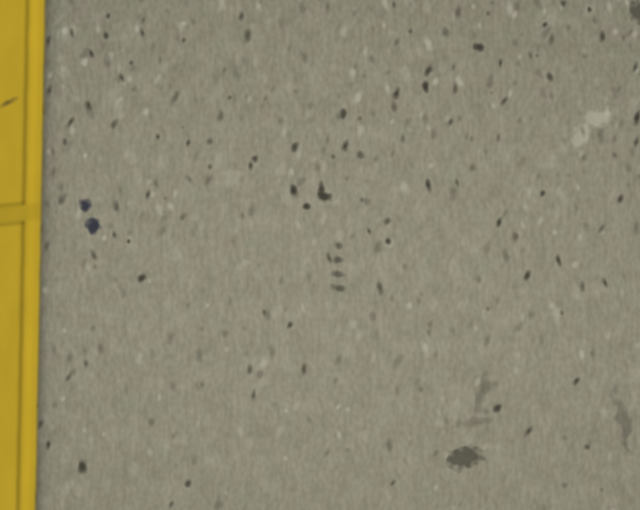
Reproduce this texture procedurally as a Shadertoy shader.

```glsl
#define STONE vec3(0.551, 0.536, 0.463)
#define YELLOW vec3(0.705, 0.595, 0.165)
#define DARK_GRIT vec3(0.23, 0.22, 0.19)
#define PALE_GRIT vec3(0.70, 0.69, 0.62)
#define BLUE_GRIT vec3(0.17, 0.18, 0.23)
#define JOINT_Y 0.586
#define GRAIN 0.034
#define MOTTLE 0.045
#define SOFTNESS 0.0030

vec2 hash2(vec2 p) {
    vec3 q = fract(p.xyx * vec3(0.1031, 0.1030, 0.0973));
    q += dot(q, q.yzx + 33.33);
    return fract((q.xx + q.yz) * q.zy);
}

float gradientDot(vec2 cell, vec2 offset) {
    float a = 6.2832 * hash2(cell).x;
    return dot(vec2(cos(a), sin(a)), offset);
}

float noise(vec2 p) {
    vec2 i = floor(p), f = p - i, e = vec2(1.0, 0.0);
    vec2 u = f * f * f * (f * (f * 6.0 - 15.0) + 10.0);
    float low = mix(gradientDot(i, f), gradientDot(i + e, f - e), u.x);
    float high = mix(gradientDot(i + e.yx, f - e.yx), gradientDot(i + 1.0, f - 1.0), u.x);
    return mix(low, high, u.y);
}

float fbm(vec2 p) {
    float sum = 0.0;
    for (float gain = 0.6; gain > 0.07; gain *= 0.5) {
        sum += gain * noise(p);
        p = mat2(1.6, 1.2, -1.2, 1.6) * p + 17.3;
    }
    return sum;
}

// Coverage of a soft, ragged ellipse
float blob(vec2 p, vec2 centre, vec2 radii, float angle) {
    vec2 d = p - centre;
    float c = cos(angle), s = sin(angle);
    d = vec2(c * d.x + s * d.y, c * d.y - s * d.x);
    float size = min(radii.x, radii.y);
    float dist = (length(d / radii) - 1.0) * size + 0.6 * size * noise(p * 75.0);
    float soft = SOFTNESS + 0.15 * size + 0.5 / iResolution.y;
    return 1.0 - smoothstep(-soft, soft, dist);
}

// One jittered chip per grid cell; topBias thickens them upwards
float chips(vec2 p, float cells, float density, float topBias, float size, float seed) {
    vec2 home = floor(p * cells);
    float cover = 0.0;
    for (int k = 0; k < 9; k++) {
        vec2 cell = home + vec2(k % 3 - 1, k / 3 - 1);
        vec2 place = hash2(cell + seed), kind = hash2(cell + seed + 71.0);
        vec2 centre = (cell + place) / cells;
        float chance = density * mix(1.0, 2.0 * smoothstep(0.0, 1.0, centre.y), topBias);
        chance *= 1.0 + 1.6 * noise(centre * 5.0 + seed);
        if (kind.x > chance) continue;
        float r = size * mix(0.55, 1.25, kind.y * kind.y);
        vec2 radii = r * vec2(0.8, mix(0.8, 1.8, place.x));
        float strength = mix(0.4, 1.0, fract(kind.y * 7.3));
        cover = max(cover, strength * blob(p, centre, radii, (place.y - 0.6) * 1.2));
    }
    return cover;
}

vec3 concrete(vec2 p) {
    // Broad light, mottling and upright grain
    vec2 fromCentre = (p - vec2(0.66, 0.40)) * vec2(0.65, 0.90);
    vec3 col = STONE * (1.025 - 0.20 * dot(fromCentre, fromCentre));
    col += MOTTLE * fbm(p * vec2(26.0, 17.0)) + GRAIN * noise(p * vec2(100.0, 36.0));
    col += GRAIN * noise(p * vec2(125.0, 85.0) + 9.0);
    col += vec3(0.022, -0.006, 0.006) * fbm(p * 22.0 + 40.0);
    // Scattered aggregate
    col = mix(col, PALE_GRIT, 0.28 * chips(p, 21.0, 0.36, 0.2, 0.0110, 11.0));
    col = mix(col, PALE_GRIT, 0.72 * chips(p, 25.0, 0.24, 0.4, 0.0064, 37.0));
    col = mix(col, DARK_GRIT, 0.32 * chips(p, 28.0, 0.28, 0.5, 0.0066, 93.0));
    col = mix(col, DARK_GRIT, 0.95 * chips(p, 20.0, 0.24, 0.7, 0.0060, 151.0));
    // Large pale pebbles
    float pebbles = blob(p, vec2(1.172, 0.768), vec2(0.025, 0.016), 0.2);
    pebbles = max(pebbles, blob(p, vec2(1.137, 0.731), vec2(0.014, 0.021), -0.3));
    pebbles = max(pebbles, 0.45 * blob(p, vec2(0.455, 0.650), vec2(0.016, 0.018), 0.0));
    col = mix(col, PALE_GRIT, 0.60 * pebbles);
    // Dull stains, the last two wavering upwards
    float stain = 0.60 * blob(p, vec2(0.911, 0.103), vec2(0.033, 0.020), 0.25);
    stain = max(stain, 0.22 * blob(p, vec2(0.930, 0.172), vec2(0.036, 0.009), 0.15));
    stain = max(stain, 0.60 * blob(p, vec2(1.250, 0.977), vec2(0.014, 0.020), 0.0));
    vec2 wavy = p + vec2(0.025 * noise(p * 24.0), 0.0);
    stain = max(stain, 0.30 * blob(wavy, vec2(0.950, 0.230), vec2(0.007, 0.038), -0.2));
    stain = max(stain, 0.30 * blob(wavy, vec2(1.222, 0.170), vec2(0.009, 0.050), 0.2));
    col = mix(col, DARK_GRIT, stain);
    // Heavy dark chips and a short vertical chain
    float heavy = blob(p, vec2(0.636, 0.613), vec2(0.012, 0.008), -0.1);
    heavy = max(heavy, blob(p, vec2(0.939, 0.908), vec2(0.010, 0.007), 0.0));
    heavy = max(heavy, blob(p, vec2(0.162, 0.085), vec2(0.007, 0.011), 0.0));
    for (float i = 0.0; i < 4.0; i++)
        heavy = max(heavy, 0.65 * blob(p, vec2(0.663, 0.519 - 0.028 * i), vec2(0.006 + 0.002 * i, 0.006), -0.2));
    col = mix(col, DARK_GRIT, 0.88 * heavy);
    float blue = max(blob(p, vec2(0.167, 0.598), vec2(0.009, 0.011), 0.0),
                     blob(p, vec2(0.183, 0.557), vec2(0.012, 0.014), 0.4));
    return mix(col, BLUE_GRIT, 0.85 * blue);
}

// Painted tile border: x is measured from its right edge
vec3 border(vec2 p, float x) {
    vec3 col = YELLOW * (1.0 + 0.05 * fbm(p * vec2(24.0, 9.0)));
    float gap = abs(p.y - JOINT_Y - 0.1 * x);
    float panel = smoothstep(0.010, 0.024, gap);
    float groove = exp(-pow((x + 0.035) / 0.005, 2.0)) * panel;
    float lip = exp(-pow((gap - 0.019) / 0.005, 2.0)) * smoothstep(-0.027, -0.038, x);
    col *= 1.0 - 0.19 * groove - 0.12 * lip - 0.06 * (1.0 - panel);
    col += vec3(0.04, 0.03, 0.0) * exp(-pow((x + 0.019) / 0.009, 2.0));
    return mix(col, DARK_GRIT, 0.6 * blob(p, vec2(0.016, 0.799), vec2(0.013, 0.004), 0.5));
}

void mainImage(out vec4 fragColor, in vec2 fragCoord) {
    vec2 p = fragCoord / iResolution.y;
    float x = p.x - (0.070 + 0.019 * p.y + 0.001 * noise(p * 25.0));
    // Contact shadow beside the border
    vec3 col = concrete(p) * (1.0 - 0.34 * exp(-max(x, 0.0) / 0.010));
    col = mix(border(p, x), col, smoothstep(-0.006, 0.005, x));
    fragColor = vec4(clamp(col, 0.0, 1.0), 1.0);
}
```
